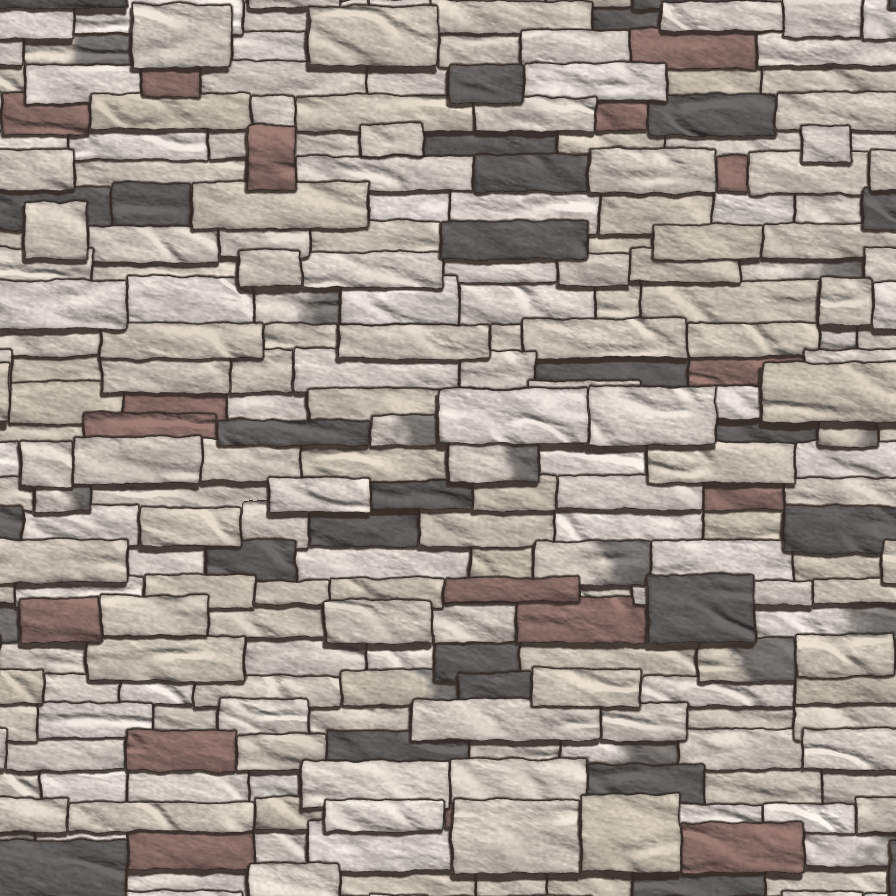
Write a WebGL 1 fragment shader that draws this texture.

```glsl
precision highp float;
uniform vec2 u_resolution;

const vec2 GRID = vec2(8.0, 28.0);
const vec3 CREVICE = vec3(0.20, 0.165, 0.145);
const vec3 BEIGE = vec3(0.75, 0.71, 0.655);
const vec3 PALE = vec3(0.84, 0.81, 0.785);
const vec3 CHARCOAL = vec3(0.37, 0.36, 0.355);
const vec3 MAROON = vec3(0.53, 0.425, 0.40);

float hash(vec2 p) {
  vec3 q = fract(p.xyx * 0.1031);
  q += dot(q, q.yzx + 33.33);
  return fract((q.x + q.y) * q.z);
}

float noise(vec2 p) {
  vec2 i = floor(p), f = fract(p);
  f = f * f * (3.0 - 2.0 * f);
  return mix(mix(hash(i), hash(i + vec2(1.0, 0.0)), f.x),
             mix(hash(i + vec2(0.0, 1.0)), hash(i + 1.0), f.x), f.y);
}

float fbm(vec2 p) {
  float sum = 0.0, amp = 0.5;
  for (int i = 0; i < 5; i++) {
    sum += amp * noise(p);
    p = mat2(1.6, 1.2, -1.2, 1.6) * p + 7.3;
    amp *= 0.5;
  }
  return sum;
}

// Split face: rough rock with sharp flaked ridges
float relief(vec2 p) {
  float flake = abs(2.0 * noise(p * 0.7 + 0.4 * fbm(p) + 19.0) - 1.0);
  return fbm(p) + 0.5 * smoothstep(0.0, 0.45, flake);
}

// Jittered lower left corner of a grid cell
vec2 corner(vec2 cell) {
  vec2 id = mod(cell, GRID);
  return cell + vec2(0.8 * hash(id + 3.0) - 0.4, 0.4 * hash(vec2(id.y, 57.0)) - 0.2);
}

// Signed distance to one stone, with its place in the stack and its local position
float stone(vec2 p, vec2 cell, out float level, out vec2 local) {
  vec2 id = mod(cell, GRID);
  float tall = step(0.91, hash(id + 71.0));
  level = hash(id + 13.0) + tall;
  vec2 low = corner(cell);
  vec2 high = vec2(corner(cell + vec2(1.0, 0.0)).x, corner(cell + vec2(0.0, 1.0)).y);
  low.y -= 0.25 * hash(id + 29.0);
  high.y += 0.25 * hash(id + 41.0) + 0.8 * tall;
  low /= GRID;
  high /= GRID;
  local = (p - low) / (high - low);
  vec2 d = abs(p - 0.5 * (low + high)) - 0.5 * (high - low) + 0.003;
  return length(max(d, 0.0)) + min(max(d.x, d.y), 0.0) - 0.0025;
}

vec3 stoneColor(vec2 id, vec2 local, vec2 p) {
  float kind = hash(id + 97.0);
  vec3 color = mix(BEIGE, PALE, hash(id + 83.0));
  color *= 0.93 + 0.14 * fbm(p * vec2(14.0, 25.0) + id);
  float stain = smoothstep(0.45, 0.75, local.x + 0.9 * (fbm(p * 22.0 + id) - 0.5));
  if (kind < 0.065) color = CHARCOAL;
  else if (kind < 0.135) color = MAROON;
  else if (kind < 0.20) color = mix(color, CHARCOAL * 1.1, 0.9 * stain);
  return color;
}

void main() {
  vec2 uv = gl_FragCoord.xy / u_resolution;
  vec2 p = uv + 0.007 * (vec2(fbm(uv * 45.0), fbm(uv * 45.0 + 31.0)) - 0.5);
  vec2 base = floor(p * GRID);
  vec2 local, topLocal = vec2(0.0), topCell = vec2(0.0);
  float level, topLevel = -1.0, edge = 0.0;

  // Frontmost stone
  for (int j = -2; j <= 1; j++) {
    for (int i = -1; i <= 1; i++) {
      vec2 cell = base + vec2(float(i), float(j));
      float d = stone(p, cell, level, local);
      if (d < 0.0 && level > topLevel) {
        topLevel = level;
        topCell = cell;
        topLocal = local;
        edge = -d;
      }
    }
  }

  // Shadows cast down and left by stones standing further out
  float shadow = 0.0;
  for (int j = -2; j <= 1; j++) {
    for (int i = -1; i <= 1; i++) {
      vec2 cell = base + vec2(float(i), float(j));
      float d = stone(p, cell, level, local);
      if (level > topLevel) {
        float reach = 0.001 + 0.006 * min(level - topLevel, 1.0);
        float shifted = stone(p + vec2(0.4, 1.0) * reach, cell, level, local);
        shadow = max(shadow, 1.0 - smoothstep(0.0, 0.003, min(d, shifted)));
      }
    }
  }

  vec3 color = CREVICE;
  if (topLevel >= 0.0) {
    vec2 id = mod(topCell, GRID);
    vec2 q = uv * vec2(20.0, 36.0) + 40.0 * vec2(hash(id + 5.0), hash(id + 17.0));
    q.x += 0.5 * q.y;
    float slope = relief(q) - relief(q + vec2(0.05, 0.07));
    float tone = 0.97 + 1.7 * slope + 0.14 * (topLocal.y - 0.5);
    tone -= 0.14 * (1.0 - smoothstep(0.0, 0.006, edge));
    tone += 0.10 * (noise(uv * 260.0) - 0.5);
    color = stoneColor(id, topLocal, uv) * clamp(tone, 0.45, 1.16);
    color = mix(CREVICE, color, smoothstep(0.0, 0.0018, edge));
  }
  color = mix(color, CREVICE, 0.88 * shadow);
  gl_FragColor = vec4(color, 1.0);
}
```
